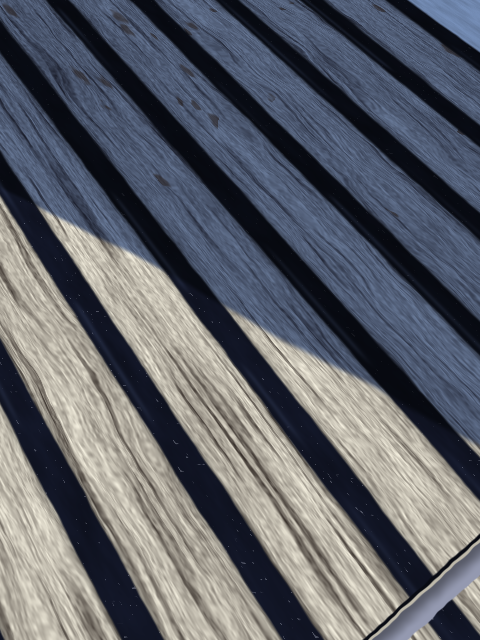
Reproduce this texture procedurally as a Shadertoy shader.

```glsl
const vec2 VANISH = vec2(-0.911, 2.133);   // where the seams converge
const float SEAM_PITCH = 0.117;
const float SEAM_HALF = 0.133;             // in plank pitches
const float LAST_SEAM = -3.0;

const vec3 WOOD_SUN_DARK = vec3(0.22, 0.19, 0.17);
const vec3 WOOD_SUN_PALE = vec3(0.88, 0.86, 0.80);
const vec3 WOOD_SHADE_DARK = vec3(0.09, 0.10, 0.15);
const vec3 WOOD_SHADE_PALE = vec3(0.37, 0.43, 0.54);
const vec3 CAULK_SUN = vec3(0.065, 0.08, 0.14);
const vec3 CAULK_SHADE = vec3(0.03, 0.04, 0.07);
const vec3 HULL_SHADE = vec3(0.43, 0.52, 0.67);
const vec3 HULL_SUN = vec3(0.58, 0.60, 0.69);

float hash(vec2 p) {
    vec3 q = fract(p.xyx * 0.1031);
    q += dot(q, q.yzx + 33.33);
    return fract((q.x + q.y) * q.z);
}

float noise(vec2 p) {
    vec2 i = floor(p), f = fract(p);
    f = f * f * (3.0 - 2.0 * f);
    return mix(mix(hash(i), hash(i + vec2(1, 0)), f.x),
               mix(hash(i + vec2(0, 1)), hash(i + vec2(1, 1)), f.x), f.y);
}

float fbm(vec2 p) {
    float sum = 0.0, amp = 0.5;
    for (int i = 0; i < 4; i++) {
        sum += amp * noise(p);
        p = p * 2.03 + 7.1;
        amp *= 0.5;
    }
    return sum;
}

// Perspective: x counts seams, y runs along the planks
vec2 boardSpace(vec2 p) {
    float depth = VANISH.y - p.y;
    return vec2((1.0 - (p.x - VANISH.x) / depth) / SEAM_PITCH, 14.0 / depth);
}

// Scattered oval stains, one candidate per cell
float stains(vec2 p, float density) {
    vec2 cell = floor(p);
    float mask = 0.0;
    for (int j = -1; j <= 1; j++)
    for (int i = -1; i <= 1; i++) {
        vec2 c = cell + vec2(i, j);
        vec2 centre = c + 0.2 + 0.6 * vec2(hash(c + 3.7), hash(c + 19.3));
        float radius = mix(0.15, 0.42, hash(c + 41.0));
        float d = length(p - centre) + 0.25 * (noise(p * 5.0) - 0.5);
        mask = max(mask, step(hash(c + 67.0), density) * (1.0 - smoothstep(radius * 0.4, radius, d)));
    }
    return mask;
}

// Brightness of weathered grain, 0 to 1
float woodTone(vec2 b, float id) {
    float character = hash(vec2(id + 31.0, 5.0));
    vec2 q = b + vec2(0.0, id * 17.0 + 80.0);
    q.x += (fbm(q * vec2(2.5, 1.3)) - 0.5) * mix(0.08, 0.35, character);
    float fine = noise(vec2(q.x * 62.0 + 400.0, q.y * 5.0));
    float ridge = noise(vec2(q.x * 27.0 + 200.0, q.y * 1.1));
    float pores = noise(vec2(q.x * 85.0 + 700.0, q.y * 32.0));
    float band = noise(vec2(q.x * 6.0 + 90.0, q.y * 0.6));
    float crack = smoothstep(0.6, 0.9, ridge) * mix(0.5, 0.28, character);
    return 0.80 + 0.36 * (fine - 0.5) + 0.28 * (pores - 0.5) + 0.24 * (band - 0.5) - crack;
}

vec3 woodColor(vec2 b, float id, float sun) {
    float tone = woodTone(b, id);
    float patchy = smoothstep(0.35, 0.75, noise(b * vec2(0.9, 0.7) + 13.0));
    float stain = stains(b * vec2(5.0, 3.0) + 50.0, mix(0.04, 0.32, patchy) * mix(1.0, 0.5, sun));
    tone = clamp(tone * (1.0 - 0.55 * stain), 0.0, 1.1);
    vec3 shade = mix(WOOD_SHADE_DARK, WOOD_SHADE_PALE, tone);
    vec3 lit = mix(WOOD_SUN_DARK, WOOD_SUN_PALE, tone);
    return mix(shade, lit, sun) + stain * vec3(0.03, 0.005, -0.03);
}

vec3 caulkColor(vec2 b, float across, float sun) {
    vec3 color = mix(CAULK_SHADE, CAULK_SUN, sun);
    color *= 0.75 + 0.5 * fbm(b * vec2(9.0, 4.0) + 60.0);
    float gloss = exp(-pow((across - 0.07) / 0.025, 2.0)) * smoothstep(0.4, 0.8, noise(b * vec2(1.0, 2.0) + 30.0));
    float dust = smoothstep(0.91, 0.99, noise(b * vec2(55.0, 45.0) + 100.0));
    return color + gloss * vec3(0.05, 0.06, 0.08) + dust * mix(0.06, 0.25, sun);
}

void mainImage(out vec4 fragColor, in vec2 fragCoord) {
    vec2 p = fragCoord / iResolution.xy * vec2(0.75, 1.0);
    float px = 1.0 / iResolution.y;
    vec2 b = boardSpace(p);
    float aa = fwidth(b.x);

    // Slanted shadow boundary
    float sunSide = 0.712 - 0.542 * p.x - p.y + 0.012 * (noise(p * 14.0) - 0.5);
    float sun = smoothstep(-0.004, 0.005 + 0.008 * p.x, sunSide);

    // Planks and caulked seams with ragged edges
    float across = b.x - floor(b.x + 0.5);
    float wobble = 0.03 * (fbm(b * vec2(2.0, 5.0) + 40.0) - 0.5);
    float edge = abs(across) - SEAM_HALF + wobble;
    vec3 wood = woodColor(b, floor(b.x), sun);
    wood *= 1.0 - 0.4 * exp(-max(edge, 0.0) * 45.0);
    vec3 color = mix(caulkColor(b, across, sun), wood, smoothstep(-aa, aa, edge));

    // Smooth hull past the last seam
    vec3 hull = HULL_SHADE * (0.88 + 0.25 * fbm(b * vec2(20.0, 6.0) + 100.0));
    color = mix(color, hull, smoothstep(-aa, aa, LAST_SEAM - SEAM_HALF - b.x + wobble));

    // Cut plank ends, the gap beside them and the next panel
    float cut = dot(p - vec2(0.566, 0.0), vec2(0.672, -0.740)) + 0.003 * (noise(p * 70.0) - 0.5);
    vec3 gap = HULL_SUN * mix(0.6, 1.0, smoothstep(0.012, 0.04, cut));
    gap = mix(vec3(0.75, 0.73, 0.67), gap, smoothstep(0.009, 0.012, cut));
    gap = mix(CAULK_SHADE, gap, smoothstep(0.004, 0.007, cut));
    float inGap = smoothstep(-px, px, cut) * (1.0 - smoothstep(-px, px, cut - 0.048));
    color = mix(color, gap, inGap);

    fragColor = vec4(clamp(color, 0.0, 1.0), 1.0);
}
```
